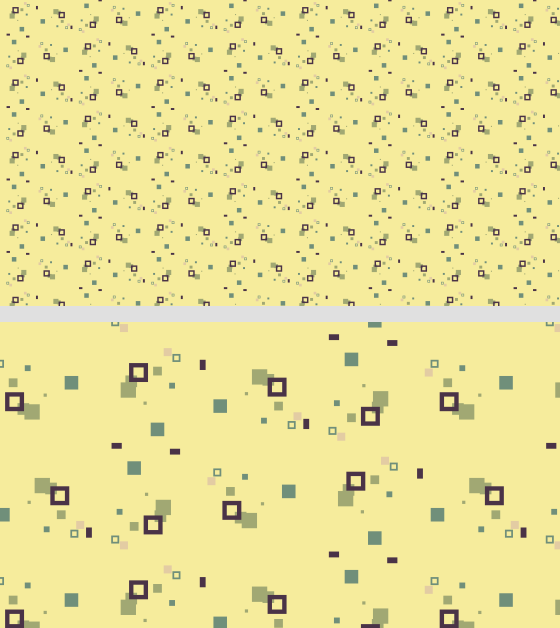
Top, the full canvas; bottom, a detail of the centre.
A WebGL 2 fragment shader for this pattern:

```glsl
#version 300 es
precision highp float;
// Half-drop repeat of small geometric clusters: frames, squares and dashes on pale yellow.
uniform vec2 u_resolution;
out vec4 fragColor;

const float PERIOD = 149.0;   // repeat size; the canvas is 1152 units wide

float pixelSize;

// Offset from the nearest copy of a point on the half-drop lattice
vec2 latticeOffset(vec2 d) {
  float column = round(d.x / PERIOD);
  d -= column * vec2(PERIOD, 0.5 * PERIOD);
  d.y -= PERIOD * round(d.y / PERIOD);
  return d;
}

// Box-filtered coverage of an axis-aligned rectangle
float rect(vec2 d, vec2 size) {
  vec2 high = min(d + 0.5 * pixelSize, 0.5 * size);
  vec2 low = max(d - 0.5 * pixelSize, -0.5 * size);
  vec2 cover = max(high - low, 0.0) / pixelSize;
  return cover.x * cover.y;
}

float square(vec2 d, float side) {
  return rect(d, vec2(side));
}

float frame(vec2 d, float side, float thickness) {
  return square(d, side) - square(d, side - 2.0 * thickness);
}

void main() {
  pixelSize = 1152.0 / u_resolution.x;
  vec2 p = gl_FragCoord.xy * pixelSize;
  p = vec2(p.x - 384.0, 421.0 - p.y);

  const vec3 plum = vec3(0.29, 0.20, 0.28);
  const vec3 olive = vec3(0.63, 0.66, 0.45);
  const vec3 teal = vec3(0.44, 0.56, 0.48);
  const vec3 blush = vec3(0.89, 0.80, 0.64);
  vec3 color = vec3(0.965, 0.925, 0.61);

  // Four clusters per repeat, each a quarter turn from the previous
  vec2 centers[4] = vec2[4](vec2(95, 36), vec2(10, 56), vec2(254, 66), vec2(190, 46));
  for (int i = 0; i < 4; i++) {
    vec2 d = latticeOffset(p - centers[i]);
    for (int turn = 0; turn < i; turn++) d = vec2(-d.y, d.x);

    color = mix(color, olive, square(d - vec2(-7, 12), 10.5));
    color = mix(color, olive, square(d - vec2(-5, 6), 8.0));
    color = mix(color, olive, square(d - vec2(13, -1), 6.0));
    color = mix(color, olive, square(d - vec2(4.5, 21), 2.2));
    color = mix(color, teal, square(d - vec2(13, 39), 9.3));
    color = mix(color, teal, square(d - vec2(23, 9), 4.0));
    color = mix(color, blush, square(d - vec2(20, -14), 5.5));
    color = mix(color, teal, frame(d - vec2(26, -10), 5.5, 1.2));
    color = mix(color, plum, frame(d, 13.0, 3.0));
  }

  // Dashes, paired by a half turn
  for (float side = -1.0; side < 2.0; side += 2.0) {
    vec2 q = p - vec2(100, 13.75);
    float upright = rect(latticeOffset(q - side * vec2(39, 17)), vec2(4, 7));
    float level = rect(latticeOffset(q - side * vec2(20, 76.5)), vec2(7, 4));
    color = mix(color, plum, max(upright, level));
  }

  fragColor = vec4(color, 1.0);
}
```
